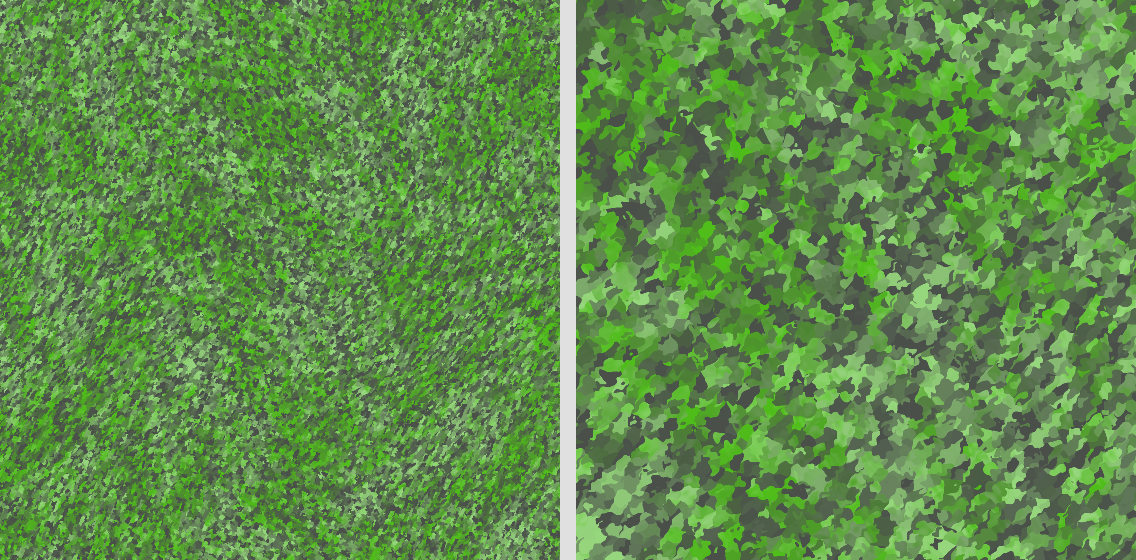
Left: the whole. Right: its middle third, enlarged.
Write a Shadertoy shader that draws this texture.

```glsl
// Mossy turf: small slanted flakes of flat colour, from a stretched and
// weighted cellular noise. Layered sines split the field into patches of
// vivid and pale green, and every flake fades towards a dark grey.

mat2 rotate(float angle) {
    float c = cos(angle), s = sin(angle);
    return mat2(c, -s, s, c);
}

vec3 hash3(vec2 cell) {
    vec3 v = fract(cell.xyx * vec3(0.1031, 0.1030, 0.0973));
    v += dot(v, v.yxz + 33.33);
    return fract((v.xxy + v.yzz) * v.zyx);
}

// Ragged patches, mostly small, roughly in -1.5 .. 1.5
float patches(vec2 p) {
    vec2 q = p * vec2(14.0, 11.0) + 3.7;
    float sum = 0.0, amplitude = 0.42;
    for (int i = 0; i < 6; i++) {
        q += 0.9 * sin(q.yx * 0.6 + float(i) * 1.9);
        sum += amplitude * sin(q.x) * cos(q.y);
        q = rotate(2.4) * q * 1.8 + 1.3;
        amplitude *= 1.04;
    }
    return sum;
}

vec3 turf(vec2 p) {
    // Bend the slant slowly, then fray the flake outlines
    vec2 bent = p + 0.03 * sin(p.yx * vec2(7.0, 9.0) + vec2(0.5, 2.0));
    bent += 0.0009 * sin(rotate(0.7) * p.yx * 990.0 + 2.0 * sin(p * 310.0));
    bent += 0.0013 * sin(rotate(2.1) * p.yx * 530.0 + 2.0 * sin(p * 190.0));

    // Nearest flake; the weights make some large and some tiny
    vec2 stretch = vec2(138.0, 188.0);
    vec2 grid = rotate(0.9) * bent * stretch;
    vec2 home = floor(grid), flake = home, toFlake = vec2(0.0);
    float nearest = 1e3;
    for (int y = -1; y <= 1; y++) {
        for (int x = -1; x <= 1; x++) {
            vec2 cell = home + vec2(x, y);
            vec3 h = hash3(cell + 200.0);
            vec2 offset = cell + h.xy - grid;
            vec2 turned = rotate((h.x - 0.5) * 1.4) * offset * vec2(0.9, 1.1);
            float d = dot(turned, turned) * mix(0.3, 2.0, h.z);
            if (d < nearest) {
                nearest = d;
                flake = cell;
                toFlake = offset;
            }
        }
    }

    // One flat colour per flake, taken from the patch under its centre
    vec3 h = hash3(flake + 517.0);
    vec2 centre = p + (toFlake / stretch) * rotate(0.9);
    float patchValue = patches(centre) + 0.7 * (h.y - 0.5);
    float paleness = smoothstep(-0.85, 1.05, patchValue);
    vec3 vivid = vec3(0.31, 0.74, 0.10);
    vec3 pale = vec3(0.59, 0.84, 0.49);
    vec3 shade = vec3(0.29, 0.31, 0.29);
    float light = clamp(h.x * 1.14 - 0.07, 0.0, 1.0);
    return mix(shade, mix(vivid, pale, paleness), light);
}

void mainImage(out vec4 fragColor, in vec2 fragCoord) {
    // Four close samples per pixel smooth the flake edges
    vec3 colour = vec3(0.0);
    for (int i = 0; i < 4; i++) {
        vec2 shift = (vec2(i % 2, i / 2) - 0.5) * 0.3;
        colour += turf((fragCoord + shift) / iResolution.y);
    }
    fragColor = vec4(colour / 4.0, 1.0);
}
```
